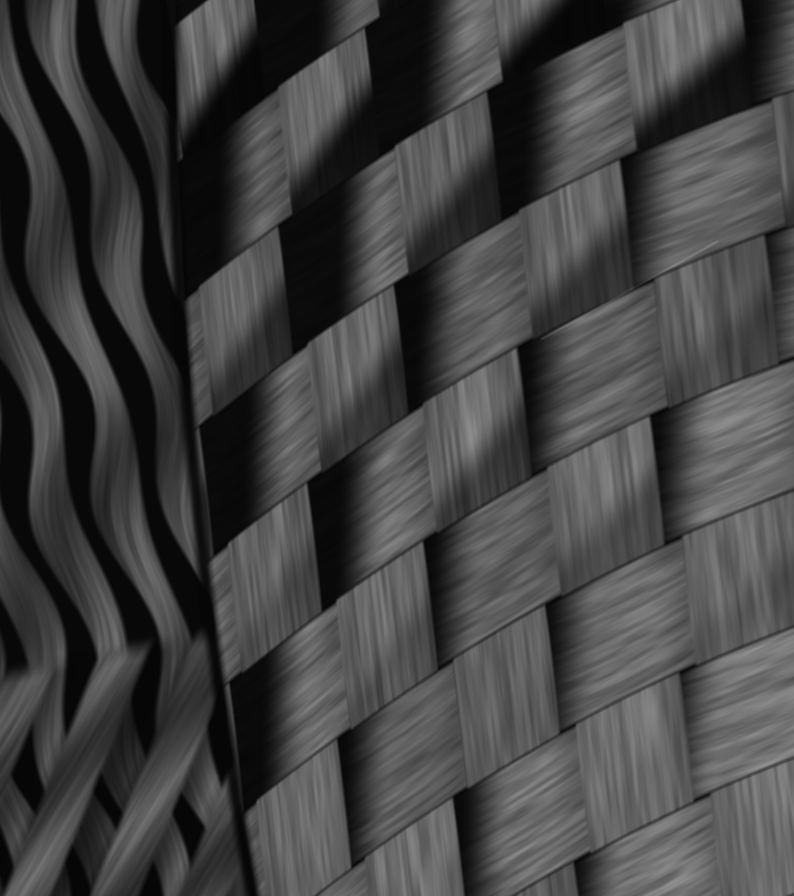
This texture is drawn by a WebGL 1 fragment shader. Its source:

```glsl
precision highp float;
// Slanted grey basket weave of fibrous strips, with twisted strands along the left edge.
uniform vec2 u_resolution;

float hash(vec2 p) {
  return fract(sin(dot(p, vec2(12.99, 78.23))) * 4375.85);
}

float noise(vec2 p) {
  vec2 i = floor(p), f = fract(p);
  f = f * f * (3.0 - 2.0 * f);
  return mix(mix(hash(i), hash(i + vec2(1, 0)), f.x),
             mix(hash(i + vec2(0, 1)), hash(i + vec2(1, 1)), f.x), f.y);
}

// Fine streaks: x runs across the fibres, y along them
float fibres(float across, float along) {
  return 0.66 + 0.34 * noise(vec2(across * 30.0, along * 2.5))
       + 0.22 * noise(vec2(across * 11.0, along * 1.3 + 40.0))
       + 0.12 * noise(vec2(across * 60.0, along * 6.0));
}

// Soft-edged band of the given half width
float band(float x, float halfWidth, float blur) {
  return 1.0 - smoothstep(halfWidth - blur, halfWidth + blur, abs(x));
}

float weave(vec2 q) {
  // Skewed grid: g.x counts columns, g.y counts rows downwards
  vec2 d = q - vec2(0.241, 0.0716);
  vec2 g = vec2(7.623 * d.x - 0.866 * d.y, 3.812 * d.x + 6.549 * d.y);
  g += 0.037 * g.x * (4.0 - g.x);
  vec2 cell = floor(g + 0.5), f = g - cell;

  // Strips running across, shaded where they emerge on their left
  float hx = mod(g.x - cell.y, 2.0) - 1.0;
  float acrossId = hash(vec2(floor(g.x - hx + 0.5), cell.y));
  float start = 0.5 - 1.2 * q.x - 0.45 * q.y + 0.3 * (acrossId - 0.5);
  float lit = smoothstep(start - 0.12, start + 0.45, hx + 0.12 * f.y);
  float bend = f.y + 0.12 * hx * hx;
  float across = 0.41 * fibres(bend + cell.y * 3.7, g.x * 1.4);
  across *= mix(0.09, 1.0, lit) * (0.9 + 0.2 * acrossId);
  across *= 1.0 - 0.2 * smoothstep(0.25, 0.6, hx);
  float tone = mix(0.025, across, band(f.y, 0.485, 0.025) * band(hx, 0.59, 0.03));

  // Upright strips on alternate cells, shadowed towards the lower right
  float t = mod(g.y - cell.x + 1.0, 2.0) - 1.0;
  float uprightId = hash(vec2(cell.x, floor(g.y - t + 0.5)) + 9.0);
  float depth = clamp(1.15 - q.y - 0.4 * q.x + 0.3 * (uprightId - 0.5), 0.08, 0.93);
  float shadow = depth * smoothstep(-0.08, 0.3, t + 0.45 * f.x);
  float upright = 0.41 * fibres(f.x + cell.x * 5.3, g.y * 0.9);
  upright *= (0.9 + 0.2 * uprightId) * (1.0 - shadow) * (1.0 - 0.9 * f.x * f.x);
  float side = 0.425 + 0.02 * uprightId - 0.03 * t * t;
  return mix(tone, upright, band(f.x, side, 0.018) * band(t, 0.505, 0.02));
}

// Returns tone and coverage of a family of parallel strands
vec2 strands(float x, float y, float halfWidth) {
  float id = floor(x + 0.5), f = x - id;
  float sheen = 0.75 + 0.25 * sin(y * 24.1 + id * 1.7 + f * 4.0);
  float tone = 0.37 * fibres(f * 0.6 + y * 1.2 + id * 4.1, y * 4.0 - f);
  return vec2(tone * sheen * (1.0 - 1.4 * f * f), band(f, halfWidth, 0.05));
}

float braid(vec2 q) {
  float wave = 24.1 * (q.y - 0.124);
  float x = (q.x - 0.0586 - 0.28 * q.y - 0.012 * sin(wave)) / 0.0742;
  vec2 twist = strands(x, q.y, 0.31 - 0.08 * cos(wave + 1.2 * floor(x + 0.5)));
  float tone = mix(0.03, twist.x, twist.y);

  // Strips crossing the other way near the bottom
  vec2 cross = strands((q.x - 0.43 + 0.4 * q.y) / 0.098, q.y + 3.0, 0.27);
  float over = smoothstep(0.72, 0.75, q.y + 0.2 * (q.x - 0.1));
  tone *= 1.0 - 0.45 * over * band(fract((q.x + 0.4 * q.y) / 0.098) - 0.5, 0.4, 0.2);
  return mix(tone, cross.x, over * cross.y);
}

void main() {
  vec2 q = gl_FragCoord.xy / u_resolution.y;
  q.y = 1.0 - q.y;

  // Dark curved seam between the strands and the weave
  float seam = q.x - 0.195 - 0.0914 * q.y * q.y;
  float tone = mix(braid(q), weave(q), smoothstep(-0.003, 0.003, seam));
  tone *= 1.0 - 0.85 * band(seam + 0.004, 0.007, 0.006);

  // One loose hair
  vec2 a = q - vec2(0.605, 0.378), hair = vec2(0.195, -0.108);
  float along = clamp(dot(a, hair) / dot(hair, hair), 0.0, 1.0);
  tone += 0.1 * band(length(a - hair * along), 0.0012, 0.0012);

  gl_FragColor = vec4(vec3(clamp(tone, 0.025, 0.56)), 1.0);
}
```
